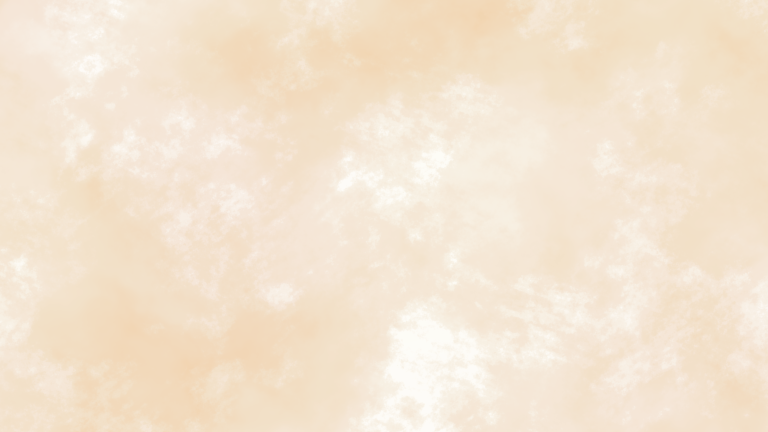
This texture is drawn by a WebGL 1 fragment shader. Its source:

```glsl
precision highp float;
// Pale cream and peach watercolour paper: soft clouded washes, faint stains
// and chalky white dabs, all broken up by fine crossing dry-brush fibres.
// Warped value-noise layers sum to one tone, which a colour ramp then paints.
uniform vec2 u_resolution;

#define CLOUD_SCALE 2.4
#define CLOUD_GAIN 1.0
#define WARP 0.20
#define STAIN_SCALE 3.3
#define STAIN_DEPTH 0.075
#define DAB_SCALE 4.0
#define DAB_LIGHT 0.19
#define FIBRE_SCALE 19.0
#define FIBRE_GAIN 0.27
#define MEAN_TONE 0.50
#define HUE_DRIFT 0.022
#define SEED vec2(17.3, 41.7)

// Hash without sine
float hash(vec2 p) {
  vec3 q = fract(vec3(p.xyx) * 0.1031);
  q += dot(q, q.yzx + 33.33);
  return fract((q.x + q.y) * q.z);
}

float noise(vec2 p) {
  vec2 cell = floor(p);
  vec2 f = fract(p);
  vec2 w = f * f * f * (f * (f * 6.0 - 15.0) + 10.0);
  float low = mix(hash(cell), hash(cell + vec2(1.0, 0.0)), w.x);
  float high = mix(hash(cell + vec2(0.0, 1.0)), hash(cell + vec2(1.0)), w.x);
  return mix(low, high, w.y);
}

mat2 turn(float angle) {
  float c = cos(angle);
  float s = sin(angle);
  return mat2(c, s, -s, c);
}

// Five turned octaves, normalised to 0..1; gain sets the roughness
float fbm(vec2 p, float gain) {
  mat2 octave = turn(0.65) * 2.03;
  float sum = 0.0;
  float total = 0.0;
  float amp = 1.0;
  for (int i = 0; i < 5; i++) {
    sum += amp * noise(p);
    total += amp;
    p = octave * p + 11.7;
    amp *= gain;
  }
  return sum / total;
}

// Thin bristle marks along one direction, centred on zero
float bristles(vec2 p, float angle) {
  vec2 q = turn(-angle) * p;
  q.y += 0.04 * noise(q * 5.0);
  vec2 s = q * FIBRE_SCALE * vec2(0.6, 1.9);
  float marks = 0.5 * noise(s) + 0.3 * noise(s * 2.1 + 7.0);
  return marks + 0.2 * noise(s * 4.3 + 19.0) - 0.5;
}

// Tone ramp from peach wash to bare white
vec3 paperColour(float tone) {
  vec3 colour = mix(vec3(0.942, 0.805, 0.640), vec3(0.950, 0.850, 0.730),
                    smoothstep(0.00, 0.24, tone));
  colour = mix(colour, vec3(0.950, 0.880, 0.785), smoothstep(0.21, 0.42, tone));
  colour = mix(colour, vec3(0.960, 0.903, 0.840), smoothstep(0.40, 0.59, tone));
  colour = mix(colour, vec3(0.970, 0.938, 0.892), smoothstep(0.58, 0.79, tone));
  return mix(colour, vec3(0.994, 0.985, 0.970), smoothstep(0.77, 1.04, tone));
}

void main() {
  vec2 p = gl_FragCoord.xy / u_resolution.y;
  vec2 bend = vec2(fbm(p * 2.6 + SEED, 0.5), fbm(p * 2.6 - SEED, 0.5)) - 0.5;
  vec2 bent = p + WARP * bend;

  // Two brush directions, mixed in ragged areas so that they cross
  float area = smoothstep(0.32, 0.68, fbm(p * 4.0 + 71.0, 0.6));
  float fibre = mix(bristles(p, 0.60), bristles(p + 5.0, -0.35), area);
  float grain = fbm(p * 20.0 + 9.0, 0.75) - 0.5;
  float texture = 0.6 * fibre + grain;

  // Broad clouded wash
  float cloud = fbm(bent * CLOUD_SCALE + SEED, 0.5) - 0.5;
  float tone = MEAN_TONE + CLOUD_GAIN * cloud;

  // Overlapping stains with soft, slightly ragged edges
  for (int i = 0; i < 2; i++) {
    vec2 shift = SEED * (2.0 + float(i));
    float stain = fbm(bent * STAIN_SCALE + shift, 0.5) + 0.12 * texture;
    tone -= STAIN_DEPTH * (smoothstep(0.45, 0.61, stain) - 0.42);
  }

  // Chalky dabs with feathered edges, broken by the brush texture
  float dabField = fbm(bent * DAB_SCALE - SEED * 3.0, 0.55) + 0.15 * cloud;
  float dab = smoothstep(0.50, 0.74, dabField + 0.30 * texture);
  tone += DAB_LIGHT * dab * clamp(0.85 + 2.5 * texture, 0.1, 1.6);

  // Fibres show patchily, and more in the light areas
  float patches = smoothstep(0.35, 0.65, fbm(p * 5.0 + 37.0, 0.5));
  float thin = smoothstep(0.40, 0.80, tone);
  tone += FIBRE_GAIN * (0.25 + 0.4 * patches + 0.6 * thin) * texture;

  // Slow drift between pinkish and yellowish cream
  float drift = HUE_DRIFT * (noise(bent * 1.9 + 23.0) - 0.5);
  vec3 colour = paperColour(clamp(tone, 0.0, 1.04));
  colour += drift * vec3(0.1, -0.25, 0.6);
  gl_FragColor = vec4(clamp(colour, 0.0, 1.0), 1.0);
}
```
